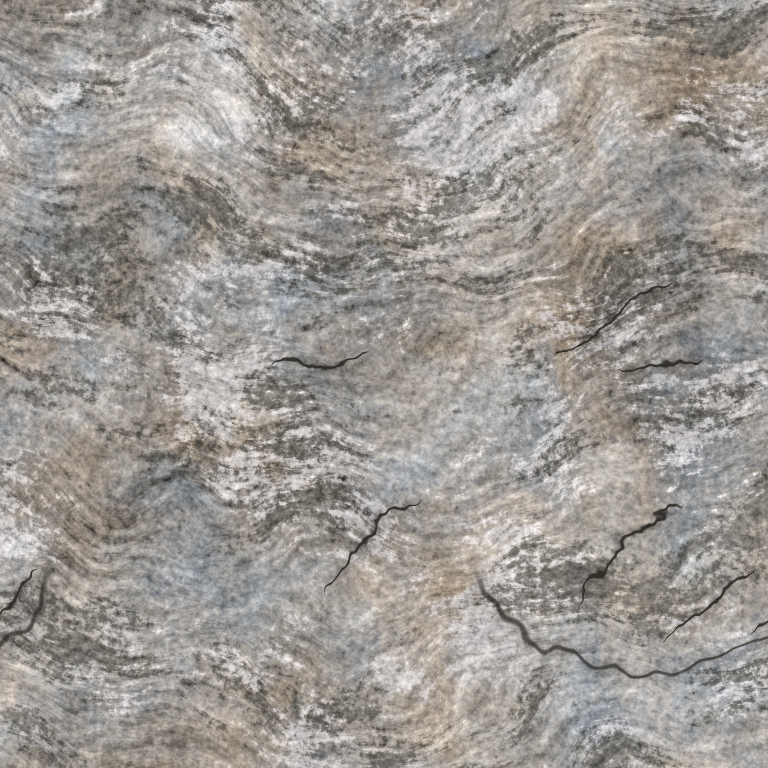
Write a three.js fragment shader that draws this texture.

```glsl
varying vec2 vUv;

const vec3 PALE_MINERAL = vec3(0.79, 0.775, 0.78);
const vec3 DARK_LICHEN = vec3(0.405, 0.395, 0.37);
const vec3 CRACK_SHADE = vec3(0.17, 0.16, 0.14);
const vec3 WARM_SHIFT = vec3(0.02, 0.001, -0.02);

vec2 hash2(vec2 cell) {
  vec3 h = fract(cell.xyx * vec3(0.1031, 0.1030, 0.0973));
  h += dot(h, h.yzx + 33.33);
  return fract((h.xx + h.yz) * h.zy);
}

float cornerSlope(vec2 cell, vec2 offset) {
  float angle = 6.2832 * hash2(cell).x;
  return dot(vec2(cos(angle), sin(angle)), offset);
}

float gradientNoise(vec2 p) {
  vec2 cell = floor(p);
  vec2 f = p - cell;
  vec2 u = f * f * f * (f * (f * 6.0 - 15.0) + 10.0);
  vec2 e = vec2(1.0, 0.0);
  float low = mix(cornerSlope(cell, f), cornerSlope(cell + e.xy, f - e.xy), u.x);
  float high = mix(cornerSlope(cell + e.yx, f - e.yx), cornerSlope(cell + e.xx, f - e.xx), u.x);
  return mix(low, high, u.y);
}

float fbm(vec2 p, int octaves, float gain) {
  float sum = 0.0;
  float amplitude = 1.0;
  for (int i = 0; i < 6; i++) {
    if (i >= octaves) break;
    sum += amplitude * gradientNoise(p);
    p = mat2(1.6, 1.2, -1.2, 1.6) * p + 17.3;
    amplitude *= gain;
  }
  return sum;
}

// Creased height used for the relief
float creases(vec2 p) {
  return fbm(p, 5, 0.6) - 0.7 * abs(gradientNoise(p * 1.7 + 5.0));
}

float relief(vec2 p, vec2 lightStep) {
  return creases(p + lightStep) - creases(p);
}

// Shortest offset from a centre on a repeating tile
vec2 wrapOffset(vec2 p, vec2 centre) {
  return fract(p - centre + 0.5) - 0.5;
}

// x: thin dark line, y: soft shadow beside it
vec2 crackLine(vec2 offset, float angle, float halfLength, float wobble) {
  float c = cos(angle);
  float s = sin(angle);
  vec2 q = vec2(c * offset.x + s * offset.y, c * offset.y - s * offset.x);
  float taper = max(0.0, 1.0 - q.x * q.x / (halfLength * halfLength));
  float gap = abs(q.y + wobble + 0.8 * q.x * q.x);
  float width = 0.0022 * taper;
  float line = 1.0 - smoothstep(width * 0.4, width + 0.0014, gap);
  return vec2(line * smoothstep(0.0, 0.25, taper), exp(-gap / 0.012) * taper);
}

vec2 scatteredCracks(vec2 p, float wobble) {
  vec2 total = vec2(0.0);
  for (int i = 0; i < 7; i++) {
    vec2 centre = hash2(vec2(float(i) * 3.0 + 1.0, 41.0));
    vec2 shape = hash2(vec2(float(i) * 5.0 + 2.0, 73.0));
    float angle = mix(-0.3, 0.85, shape.x);
    total = max(total, crackLine(wrapOffset(p, centre), angle, mix(0.045, 0.1, shape.y), wobble));
  }
  return total;
}

void main() {
  vec2 p = vUv;
  vec2 warp = vec2(fbm(p * 5.0, 4, 0.55), fbm(p * 5.0 + 31.0, 4, 0.55));
  vec2 bent = p + 0.06 * warp;

  // Bedding layers dip toward the middle and bend around lumps
  float dip = 0.28 * sqrt((p.x - 0.5) * (p.x - 0.5) + 0.015);
  vec2 bedding = vec2(p.x, p.y - dip + 0.11 * fbm(p * 3.2 + 8.0, 3, 0.45));
  float streak = fbm(bedding * vec2(15.0, 62.0), 4, 0.68);
  float streakMask = smoothstep(-0.35, 0.3, fbm(p * 4.0 + 52.0, 3, 0.5));
  float broad = fbm(bent * 4.0 + 12.0, 5, 0.55);
  float grain = fbm(p * 95.0, 3, 0.75);
  float bumps = relief(bedding * vec2(9.0, 17.0), vec2(-0.05, 0.09));

  // Base stone
  float tone = 0.61 + 0.19 * broad + 0.17 * streak * mix(0.35, 1.0, streakMask);
  tone += 0.14 * grain + 0.22 * bumps;
  float warmth = 1.0 + 2.6 * fbm(bent * 6.0 + 70.0, 4, 0.6) + 0.8 * grain;
  vec3 color = vec3(tone) + WARM_SHIFT * warmth;

  // Pale mineral and dark weathered patches
  float detail = 0.35 * streak + 0.25 * grain;
  float pale = smoothstep(0.2, 0.48, fbm(bent * vec2(4.0, 5.0) + 90.0, 5, 0.6) + detail);
  float dark = smoothstep(0.14, 0.48, fbm(bedding * vec2(4.5, 9.0) + 23.0, 5, 0.6) - detail);
  float texture = 0.16 * grain + 0.2 * bumps + 0.08 * streak;
  color = mix(color, PALE_MINERAL + texture, 0.7 * pale);
  color = mix(color, DARK_LICHEN + texture, 0.65 * dark);

  // Protruding boulder with a shadowed lower rim
  vec2 lump = wrapOffset(p, vec2(0.84, 0.27)) + 0.045 * warp;
  float edge = length(lump / vec2(0.23, 0.145)) - 1.0;
  float inside = 1.0 - smoothstep(-0.12, 0.03, edge);
  float underside = smoothstep(0.01, -0.07, -0.06 - lump.y - 0.04) * 0.0
    + 1.0 - smoothstep(-0.07, 0.0, lump.y);
  color += inside * (0.045 + 0.25 * lump.y);
  float rim = (1.0 - smoothstep(0.004, 0.024, abs(edge))) * underside;
  float rimShadow = exp(-abs(edge) / 0.07) * underside;

  // Fractures
  vec2 cracks = scatteredCracks(p, 0.022 * fbm(p * 13.0 + 4.0, 4, 0.55));
  color *= 1.0 - 0.25 * max(cracks.y, 0.7 * rimShadow);
  color = mix(color, CRACK_SHADE, max(0.9 * cracks.x, 0.7 * rim));

  // Tiny pits and bright flecks
  float speck = gradientNoise(p * 75.0 + 140.0);
  color -= 0.12 * smoothstep(0.38, 0.55, speck);
  color += 0.1 * smoothstep(0.42, 0.58, -speck);

  gl_FragColor = vec4(clamp(color, 0.0, 1.0), 1.0);
}
```
